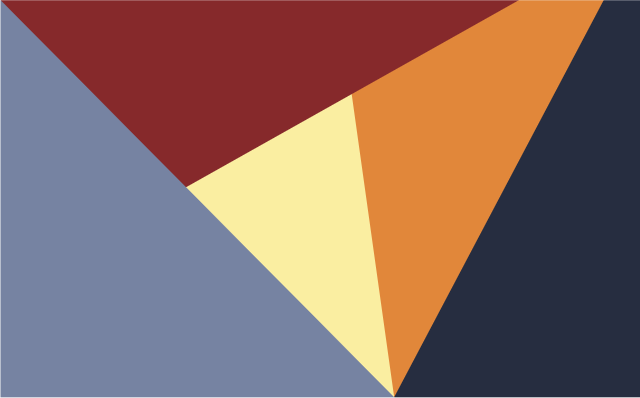
A Shadertoy shader for this background:

```glsl
// Flat geometric composition: five colour facets that meet at a foot point
// on the lower edge. Each facet is painted over the last with an antialiased
// half-plane test; a pale hairline frames the left, lower and upper edges.

// Corners of the facets, as fractions of the canvas
#define FOOT        vec2(0.6159, 0.0021)
#define TOP_LEFT    vec2(0.0007, 1.0)
#define RIDGE_LEFT  vec2(0.2904, 0.5293)
#define RIDGE_RIGHT vec2(0.8112, 1.0)
#define RIDGE_MID   vec2(0.5495, 0.7635)
#define TOP_RIGHT   vec2(0.9434, 1.0)
// Hairline widths: left, lower, upper
#define FRAME       vec3(0.0008, 0.0018, 0.0006)

const vec3 SLATE  = vec3(0.463, 0.514, 0.635);
const vec3 NAVY   = vec3(0.149, 0.176, 0.251);
const vec3 MAROON = vec3(0.525, 0.161, 0.169);
const vec3 ORANGE = vec3(0.882, 0.529, 0.227);
const vec3 CREAM  = vec3(0.980, 0.933, 0.631);
const vec3 PAPER  = vec3(0.97);

// Pixel coverage of the half-plane to the left of the line from a to b
float leftOf(vec2 p, vec2 a, vec2 b) {
    vec2 start = a * iResolution.xy;
    vec2 dir = normalize(b * iResolution.xy - start);
    vec2 rel = p - start;
    return clamp(dir.x * rel.y - dir.y * rel.x + 0.5, 0.0, 1.0);
}

void mainImage(out vec4 fragColor, in vec2 fragCoord) {
    vec2 p = fragCoord;

    // Fan of cream and orange around the foot
    vec3 color = mix(ORANGE, CREAM, leftOf(p, FOOT, RIDGE_MID));

    // Maroon above the ridge, then navy at right and slate at lower left
    color = mix(color, MAROON, leftOf(p, RIDGE_LEFT, RIDGE_RIGHT));
    color = mix(color, NAVY, leftOf(p, TOP_RIGHT, FOOT));
    color = mix(color, SLATE, leftOf(p, FOOT, TOP_LEFT));

    // Pale hairline along three edges
    vec3 edgeGap = vec3(p, iResolution.y - p.y) - FRAME * iResolution.xyy;
    vec3 inside = clamp(edgeGap + 0.5, 0.0, 1.0);
    color = mix(PAPER, color, inside.x * inside.y * inside.z);

    fragColor = vec4(color, 1.0);
}
```
